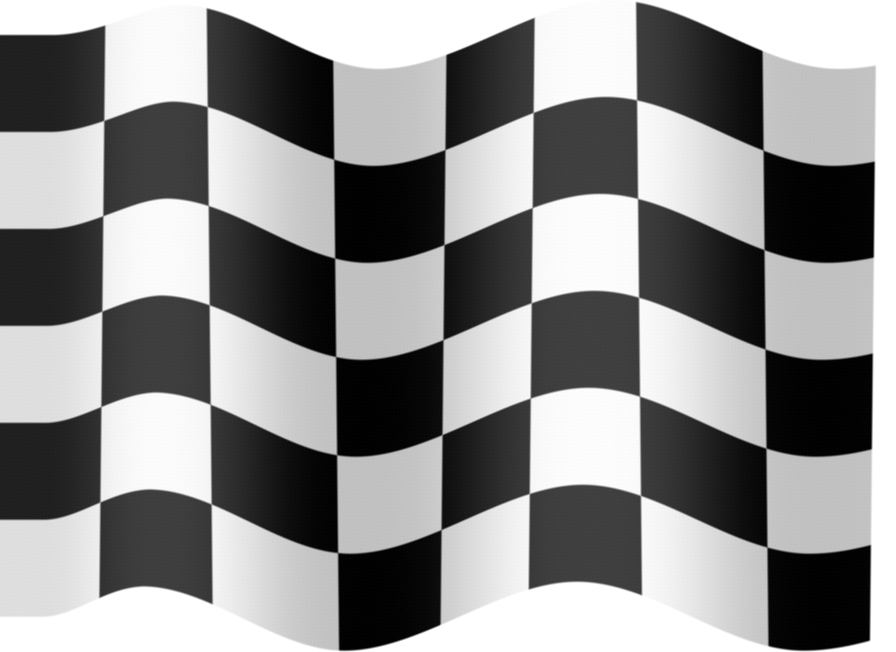
This pattern is drawn by a Shadertoy shader. Its source:

```glsl
// A waving checkered cloth, eight columns by six rows, on white.
// A chain of smooth ramps bends the rows and also shades the folds;
// the column seams are spaced unevenly by a sine, as if foreshortened.

#define COLUMNS 8
#define ROWS 6
#define ROW_HEIGHT 0.1487
#define COLUMN_WIDTH 0.1198
#define COLUMN_SWAY 0.0151
#define SEAM_LEAN 0.0046
#define FOLD_SKEW 0.0065
#define FOLD_DEPTH 0.711
#define SOFTNESS 0.0017
#define GRAIN 0.007

const float HALF_PI = 1.5707963;

// Downward offset of the cloth, in rows: crests are 0, troughs FOLD_DEPTH.
float foldOffset(float x) {
    float offset = 0.361;
    offset -= 0.313 * smoothstep(0.052, 0.180, x);
    offset += 0.663 * smoothstep(0.176, 0.406, x);
    offset -= FOLD_DEPTH * smoothstep(0.406, 0.661, x);
    offset += FOLD_DEPTH * smoothstep(0.661, 0.919, x);
    offset -= FOLD_DEPTH * smoothstep(0.919, 1.224, x);
    return offset;
}

// Horizontal position of a column seam; drop runs from -1 (top) to 1 (bottom).
float seamX(int index, float drop) {
    float i = float(index);
    float sway = COLUMN_SWAY * sin(HALF_PI * i + 1.5 * HALF_PI);
    float lean = SEAM_LEAN * sin(HALF_PI * i - 1.5 * HALF_PI) * drop;
    return 0.0051 + COLUMN_WIDTH * i + sway + lean;
}

// Faint weave from layered sines.
float weave(vec2 p) {
    return 0.5 * sin(p.x * 1510.0 + 3.0 * sin(p.y * 97.0))
         + 0.5 * sin(p.y * 1130.0 + 3.0 * sin(p.x * 83.0));
}

void mainImage(out vec4 fragColor, in vec2 fragCoord) {
    vec2 p = fragCoord / iResolution.xy;
    p.y = 1.0 - p.y;

    // Cloth coordinates: folds drift left toward the bottom
    float roughRow = p.y / ROW_HEIGHT - 0.361;
    float skew = FOLD_SKEW * (roughRow - 3.0) * smoothstep(0.0, 0.15, p.x);
    float row = p.y / ROW_HEIGHT - foldOffset(p.x + skew);
    float drop = row / 3.0 - 1.0;

    // Edge widths in column and row units
    float softX = max(SOFTNESS, 0.75 / iResolution.x);
    float softRow = softX * iResolution.x / (iResolution.y * ROW_HEIGHT);

    // Every seam crossed swaps dark and light
    float parity = 1.0;
    for (int i = 1; i < COLUMNS; i++)
        parity *= 1.0 - 2.0 * smoothstep(-softX, softX, p.x - seamX(i, drop));
    for (int i = 1; i < ROWS; i++)
        parity *= 1.0 - 2.0 * smoothstep(-softRow, softRow, row - float(i));
    float checker = 0.5 - 0.5 * parity;

    // Crests catch the light, troughs fall into shade
    float light = smoothstep(-0.03, 1.03, 1.0 - foldOffset(p.x) / FOLD_DEPTH);
    float darkTone = mix(0.005, 0.25, light);
    float lightTone = mix(0.755, 0.99, light);
    float cloth = mix(darkTone, lightTone, checker) + GRAIN * weave(p);

    // Outline of the cloth against white
    float inside = smoothstep(-softRow, softRow, row)
                 * smoothstep(-softRow, softRow, float(ROWS) - row)
                 * smoothstep(-softX, softX, seamX(COLUMNS, drop) - p.x);
    fragColor = vec4(vec3(mix(1.0, cloth, inside)), 1.0);
}
```
